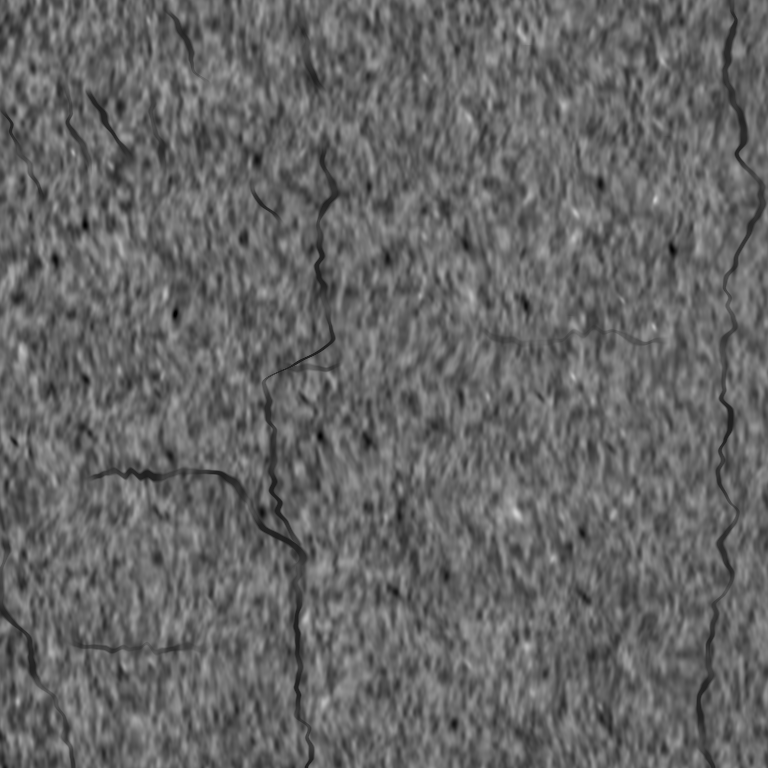
Give the GLSL for this texture, as a WebGL 1 fragment shader.

```glsl
precision highp float;
uniform vec2 u_resolution;

const float STONE = 0.412;
const float CRACK_SHADE = 0.11;

float hash(vec2 p) {
  return fract(sin(dot(p, vec2(127.1, 311.7))) * 43758.5453);
}

float noise(vec2 p) {
  vec2 i = floor(p);
  vec2 f = fract(p);
  f = f * f * (3.0 - 2.0 * f);
  return mix(mix(hash(i), hash(i + vec2(1.0, 0.0)), f.x),
             mix(hash(i + vec2(0.0, 1.0)), hash(i + 1.0), f.x), f.y);
}

float centredNoise(vec2 p) {
  return noise(p) - 0.5;
}

// 1 before the lower edge, 0 after the upper edge
float fall(float low, float high, float x) {
  return 1.0 - smoothstep(low, high, x);
}

// Short upright fibres, sheared sideways by lean
float fibres(vec2 p, vec2 frequency, float lean) {
  return centredNoise(vec2(p.x + lean * p.y, p.y - lean * p.x) * frequency);
}

// Jagged line: offset is measured across it, along runs from start to end
float crack(float offset, float along, float start, float end, float seed) {
  float jag = 0.022 * centredNoise(vec2(along * 24.0, seed))
            + 0.010 * centredNoise(vec2(along * 75.0, seed + 3.0));
  float d = abs(offset + jag);
  float width = 0.003 + 0.006 * noise(vec2(along * 45.0, seed + 7.0));
  float strength = mix(0.35, 1.1, noise(vec2(along * 30.0, seed + 11.0)));
  float ends = smoothstep(start, start + 0.025, along) * fall(end - 0.025, end, along);
  float core = fall(width * 0.15, width, d);
  float halo = 0.22 * exp(-d * d / 0.0001);
  return min(core + halo, 1.0) * strength * ends;
}

// At most one soft tilted oval in each grid cell
float specks(vec2 p, float cells, vec2 size, float chance, float seed) {
  vec2 id = floor(p * cells) + seed;
  vec2 centre = 0.2 + 0.6 * vec2(hash(id), hash(id + 17.3));
  vec2 q = (fract(p * cells) - centre) / cells;
  q.x += q.y * (hash(id + 5.1) - 0.3);
  q /= size * mix(0.6, 1.2, hash(id + 9.7));
  return exp(-dot(q, q)) * step(hash(id + 31.9), chance);
}

// Long upright cracks and the ones in the lower corner
float longCracks(vec2 p) {
  float middle = 0.425 - 0.075 * fall(0.50, 0.56, p.y) + 0.045 * fall(0.22, 0.38, p.y);
  float right = 0.948 + 0.035 * exp(-pow((p.y - 0.74) / 0.08, 2.0))
              - 0.025 * fall(0.05, 0.33, p.y);
  float corner = 0.008 + 0.08 * fall(0.02, 0.24, p.y);
  float dark = crack(p.x - middle, p.y, -0.05, 0.82, 2.0);
  dark = max(dark, 0.85 * crack(p.x - right, p.y, -0.05, 1.05, 23.0));
  dark = max(dark, crack(p.x - corner, p.y, -0.05, 0.31, 41.0));
  dark = max(dark, 0.7 * crack(p.y - 0.53, p.x, 0.36, 0.45, 53.0));
  return max(dark, 0.4 * crack(p.y - 0.56, p.x, 0.62, 0.88, 61.0));
}

// Broken oval crack
float ovalCrack(vec2 p, vec2 centre, vec2 radius) {
  vec2 q = p - centre;
  float offset = (length(q / radius) - 1.0) * radius.y;
  float along = atan(q.y, q.x) * 0.15;
  float top = crack(offset, along, -0.02, 0.34, 71.0);
  float bottom = crack(offset, along, -0.36, -0.14, 83.0);
  return max(top, 0.6 * bottom);
}

// Short slanting cracks gathered at the upper left
float shortCracks(vec2 p) {
  float dark = 0.0;
  for (int i = 0; i < 7; i++) {
    float k = float(i);
    float x = 0.05 + 0.40 * fract(k * 0.618 + 0.3);
    float y = 0.70 + 0.22 * hash(vec2(k, 4.0));
    float reach = 0.06 + 0.09 * hash(vec2(k, 8.0));
    float slant = 0.5 * hash(vec2(k, 12.0));
    float line = crack(p.x - x + slant * (p.y - y), p.y, y, y + reach, 100.0 + k * 13.0);
    dark = max(dark, 0.85 * line);
  }
  return dark;
}

void main() {
  vec2 p = gl_FragCoord.xy / u_resolution;
  vec2 bend = 0.012 * vec2(centredNoise(p * 14.0), centredNoise(p * 14.0 + 40.0));
  vec2 w = p + bend;

  // Fibrous surface, a little rougher on the left
  float grain = 0.26 * fibres(w, vec2(140.0, 54.0), 0.14)
              + 0.21 * fibres(w + 3.7, vec2(165.0, 66.0), -0.16)
              + 0.09 * fibres(w + 8.1, vec2(240.0, 120.0), 0.05);
  float blotches = 0.05 * centredNoise(p * 9.0) + 0.04 * centredNoise(p * 28.0);
  float shade = STONE + grain * mix(1.12, 0.92, p.x) + blotches;

  // Pale flecks and dark pits
  shade += 0.24 * specks(p, 17.0, vec2(0.005, 0.009), 0.22, 3.0);
  shade -= 0.26 * specks(p, 11.0, vec2(0.006, 0.011), mix(0.5, 0.25, p.x), 57.0);

  // Cracks
  float dark = max(longCracks(p), shortCracks(p));
  dark = max(dark, ovalCrack(p, vec2(0.195, 0.273), vec2(0.18, 0.12)));
  shade = mix(shade, CRACK_SHADE, clamp(dark, 0.0, 0.92));

  gl_FragColor = vec4(vec3(clamp(shade, 0.0, 1.0)), 1.0);
}
```
